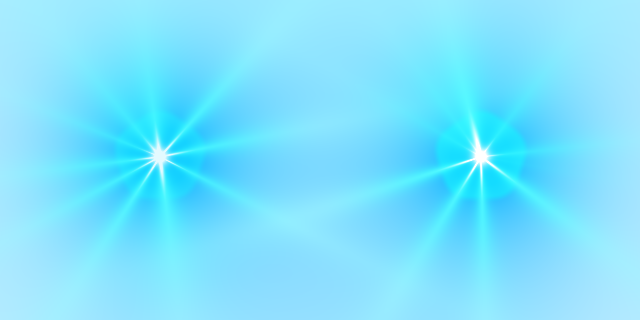
This background is drawn by a Shadertoy shader. Its source:

```glsl
// Two bright flares on a pale blue sky.
// Each flare is a blue halo, a cyan disc, a fan of angular rays
// and a white core that stretches along those rays.

const int RAYS = 10;

// Deep blue haze around a flare, with a wide faint skirt.
float halo(vec2 p) {
    float r = length(p);
    return min(1.3 * exp(-r / 0.2) + 0.1 * exp(-r * r / 0.25), 0.92);
}

// Sum of angular lobes; each ray holds angle and width in degrees, then strength.
float rayFan(vec2 p, vec3 rays[RAYS]) {
    float angle = degrees(atan(p.y, p.x + 1e-6));
    float sum = 0.0;
    for (int i = 0; i < RAYS; i++) {
        float turn = mod(angle - rays[i].x + 180.0, 360.0) - 180.0;
        float soft = sqrt(turn * turn + 1.0) - 1.0;
        sum += rays[i].z * exp(-soft / rays[i].y);
    }
    return 1.0 - exp(-1.7 * sum);
}

// Lays disc, rays and core over the background colour.
vec3 addFlare(vec3 color, vec2 p, vec3 rays[RAYS], vec3 coreColor, float discGain) {
    float r = length(p);
    float fan = rayFan(p, rays);

    // Cyan disc with a soft, slightly uneven rim
    float rim = 0.14 + 0.006 * sin(5.0 * atan(p.y, p.x + 1e-6));
    float disc = 1.0 - smoothstep(rim - 0.015, rim + 0.01, r);
    color = mix(color, vec3(0.08, 0.95, 1.0), discGain * disc);

    // Rays turn from cyan to pale as they leave the centre
    vec3 rayColor = mix(vec3(0.2, 1.0, 1.0), vec3(0.62, 0.97, 1.0),
                        smoothstep(0.08, 0.55, r));
    float crest = fan * fan * fan;
    rayColor = mix(rayColor, vec3(0.6, 1.0, 1.0), 0.35 * crest * exp(-r / 0.3));
    color = mix(color, rayColor, fan * min(1.0, 1.2 * exp(-r / 0.75)));

    // Spiked core with a faint bloom
    float reach = r / (0.026 + 0.085 * crest);
    float core = min(1.5 * exp(-reach * reach), 1.0);
    float bloom = 0.35 * crest * exp(-r / 0.1);
    return mix(color, coreColor, max(core, bloom));
}

void mainImage(out vec4 fragColor, in vec2 fragCoord) {
    vec2 uv = fragCoord / iResolution.xy;
    vec2 p = (uv - 0.5) * vec2(2.0, 1.0);
    vec2 left = p - vec2(-0.5, 0.01);
    vec2 right = p - vec2(0.503, 0.01);

    // Sky, paler towards the side edges and the top
    vec3 sky = mix(vec3(0.64, 0.89, 1.0), vec3(0.75, 0.92, 1.0),
                   smoothstep(0.4, 1.0, abs(p.x)));
    sky = mix(sky, vec3(0.68, 0.93, 1.0), 0.6 * smoothstep(0.1, 0.5, p.y));
    float haze = 1.0 - (1.0 - halo(left)) * (1.0 - halo(right));
    vec3 color = mix(sky, vec3(0.0, 0.69, 1.0), haze);

    vec3 leftRays[RAYS] = vec3[RAYS](
        vec3(48.0, 5.0, 0.95), vec3(11.0, 5.0, 0.85),
        vec3(-27.0, 4.0, 0.7), vec3(-83.0, 9.0, 1.1),
        vec3(-123.0, 4.5, 1.0), vec3(-151.5, 4.5, 0.75),
        vec3(-173.0, 5.5, 0.7), vec3(158.0, 5.0, 0.4),
        vec3(130.0, 11.0, 0.55), vec3(98.0, 13.0, 0.8));
    vec3 rightRays[RAYS] = vec3[RAYS](
        vec3(104.0, 9.0, 1.3), vec3(53.0, 10.0, 0.45),
        vec3(6.0, 6.0, 0.45), vec3(-36.6, 5.0, 1.1),
        vec3(-88.5, 4.5, 1.1), vec3(-121.6, 4.5, 1.1),
        vec3(-162.0, 3.5, 1.2), vec3(150.0, 10.0, 0.3),
        vec3(126.0, 11.0, 0.4), vec3(-10.0, 8.0, 0.1));

    color = addFlare(color, left, leftRays, vec3(0.9, 0.98, 1.0), 0.4);
    color = addFlare(color, right, rightRays, vec3(1.0), 0.6);
    fragColor = vec4(color, 1.0);
}
```
